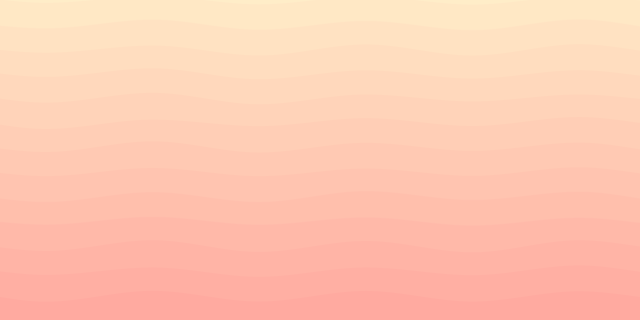
Write a WebGL 2 fragment shader that draws this background.

```glsl
#version 300 es
precision highp float;

uniform vec2 u_resolution;
out vec4 fragColor;

float hash(vec2 p) {
    return fract(sin(dot(p, vec2(127.1, 311.7))) * 43758.5453);
}

// Height of one knot: even knots dip, odd knots rise, each by its own amount
float knot(float k, float band) {
    float side = mod(k, 2.0) < 0.5 ? -1.0 : 1.0;
    return side * mix(0.009, 0.020, hash(vec2(k, band)));
}

// Smooth wave through six knots across the canvas
float wave(float x, float band) {
    float s = x * 6.0 - 0.43;
    float k = floor(s);
    return mix(knot(k, band), knot(k + 1.0, band), smoothstep(0.0, 1.0, s - k));
}

void main() {
    vec2 uv = gl_FragCoord.xy / u_resolution;
    float blur = 0.75 / u_resolution.y;

    // Count the wavy edges lying above this point
    float depth = 0.0;
    for (int i = 0; i < 13; i++) {
        float band = float(i);
        float edge = 1.0 - band / 13.0 + wave(uv.x, band);
        depth += smoothstep(-blur, blur, edge - uv.y);
    }

    // Cream at the top to coral at the bottom, one flat tone per band
    vec3 cream = vec3(1.0, 0.928, 0.785);
    vec3 coral = vec3(1.0, 0.667, 0.628);
    fragColor = vec4(mix(cream, coral, depth / 13.0), 1.0);
}
```
